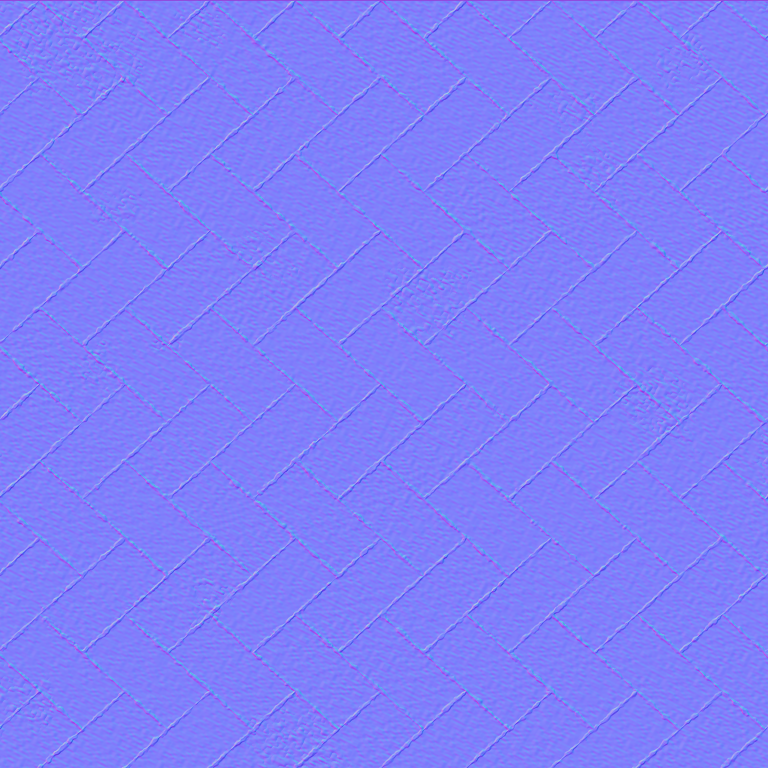
A Shadertoy shader for this texture map:

```glsl
// Tangent-space normal map of diagonal herringbone paving with grain and worn patches

const vec2  REPEATS      = vec2(9.0, 5.0);   // herringbone periods across and down
const float SHIFT_X      = 0.535;            // pattern offset, in periods
const float JOINT_WIDTH  = 0.0030;           // half width of a joint
const float JOINT_DEPTH  = 0.00085;
const vec2  JOINT_WOBBLE = vec2(0.0026, 0.0030);  // coarse and fine raggedness
const vec2  GRAIN_FREQ   = vec2(190.0, 330.0);    // along and across the grain
const vec2  GRAIN_DIR    = vec2(0.89, -0.456);
const float GRAIN_HEIGHT = 0.00056;
const float SWELL_FREQ   = 70.0;
const float SWELL_HEIGHT = 0.00012;
const vec2  WEAR_FREQ    = vec2(150.0, 215.0);
const float WEAR_HEIGHT  = 0.00105;
const float EDGE_WEAR    = 0.6;              // wear beside some joints
const float EDGE_REACH   = 0.009;
const float PATCH_GRID   = 5.0;              // candidate worn patches per side
const float PATCH_CHANCE = 0.6;
const float PATCH_RAGGED = 0.06;
const float BLUE_LEVEL   = 0.985;
const float SEAM_WIDTH   = 0.0010;
const vec3  SEAM_COLOR   = vec3(0.58, 0.25, 0.85);

float hash(vec2 p) {
    return fract(sin(dot(p, vec2(127.1, 311.7))) * 43758.5453);
}

float noise(vec2 p) {
    vec2 i = floor(p), f = fract(p);
    f = f * f * (3.0 - 2.0 * f);
    return mix(mix(hash(i), hash(i + vec2(1, 0)), f.x),
               mix(hash(i + vec2(0, 1)), hash(i + vec2(1, 1)), f.x), f.y);
}

// Distance to the nearest brick edge in canvas units, and the brick centre in yz
vec3 herringbone(vec2 p) {
    vec2 q = p * REPEATS * vec2(1.0, 2.0) + vec2(SHIFT_X, 0.0);
    vec2 ab = vec2(q.x + q.y, q.x - q.y);    // axes along the two brick directions
    vec2 cell = floor(ab), f = ab - cell;
    float k = mod(cell.x - cell.y, 4.0);     // 0,1: halves of a rising brick; 2,3: falling
    vec2 local, halfSize;
    if (k < 1.5) {
        local = f - vec2(k < 0.5 ? 1.0 : 0.0, 0.5);
        halfSize = vec2(1.0, 0.5);
    } else {
        local = f - vec2(0.5, k < 2.5 ? 0.0 : 1.0);
        halfSize = vec2(0.5, 1.0);
    }
    vec2 gap = halfSize - abs(local);
    return vec3(min(gap.x, gap.y) / length(REPEATS * vec2(1.0, 2.0)), ab - local);
}

// Ragged round patches scattered on a jittered grid
float wornPatches(vec2 p) {
    vec2 base = floor(p * PATCH_GRID);
    float ragged = (noise(p * 22.0) + 0.7 * noise(p * 65.0) - 0.85) * PATCH_RAGGED;
    float mask = 0.0;
    for (int y = -1; y <= 1; y++)
    for (int x = -1; x <= 1; x++) {
        vec2 cell = base + vec2(x, y);
        if (hash(cell + 3.7) > PATCH_CHANCE) continue;
        vec2 jitter = vec2(hash(cell + 11.3), hash(cell + 27.9));
        float size = hash(cell + 41.1);
        float radius = mix(0.022, 0.09, size * size);
        float d = length(p - (cell + jitter) / PATCH_GRID) + ragged - radius;
        mask = max(mask, 1.0 - smoothstep(-0.015, 0.008, d));
    }
    return mask;
}

// Wear that follows the joints in places
float wornEdges(vec2 p) {
    float nearJoint = 1.0 - smoothstep(0.3 * EDGE_REACH, EDGE_REACH, herringbone(p).x);
    return EDGE_WEAR * nearJoint * smoothstep(0.5, 0.85, noise(p * 14.0 + 31.0));
}

float surfaceHeight(vec2 p, float wear) {
    vec3 brick = herringbone(p);
    float brickRand = hash(floor(brick.yz * 2.0 + 0.5));
    vec2 grainPos = vec2(dot(p, GRAIN_DIR), dot(p, vec2(-GRAIN_DIR.y, GRAIN_DIR.x)));

    // Joints, with uneven edges and depth
    vec2 wobble = vec2(noise(p * 110.0), noise(p * 250.0 + 3.0)) - 0.5;
    float joint = 1.0 - smoothstep(0.0, JOINT_WIDTH, brick.x + dot(wobble, JOINT_WOBBLE));
    float h = -JOINT_DEPTH * joint * (0.45 + 1.1 * noise(p * 150.0 + 9.0));

    // Brick faces
    h += GRAIN_HEIGHT * (0.8 + 0.4 * brickRand) * noise(grainPos * GRAIN_FREQ);
    h += SWELL_HEIGHT * noise(p * SWELL_FREQ);

    // Wrinkled wear
    float wrinkle = noise(grainPos * WEAR_FREQ + 5.0);
    float ridge = 1.0 - abs(2.0 * wrinkle - 1.0);
    return h + WEAR_HEIGHT * wear * mix(ridge, wrinkle, 0.4);
}

void mainImage(out vec4 fragColor, in vec2 fragCoord) {
    vec2 p = fragCoord / iResolution.xy;
    float wear = max(wornPatches(p), wornEdges(p));

    // Slope measured over at least one pixel
    float e = max(0.0008, 0.5 / iResolution.y);
    vec2 ex = vec2(e, 0.0), ey = vec2(0.0, e);
    vec2 slope = vec2(surfaceHeight(p + ex, wear) - surfaceHeight(p - ex, wear),
                      surfaceHeight(p + ey, wear) - surfaceHeight(p - ey, wear)) / (2.0 * e);

    // Green points down the canvas
    vec3 normal = normalize(vec3(-slope.x, slope.y, 1.0));
    vec3 color = 0.5 + 0.5 * normal;
    color.b *= BLUE_LEVEL;

    // Seam along the top border
    float seam = smoothstep(1.0 - SEAM_WIDTH - e, 1.0 - SEAM_WIDTH + e, p.y);
    color = mix(color, SEAM_COLOR, seam);
    fragColor = vec4(color, 1.0);
}
```
